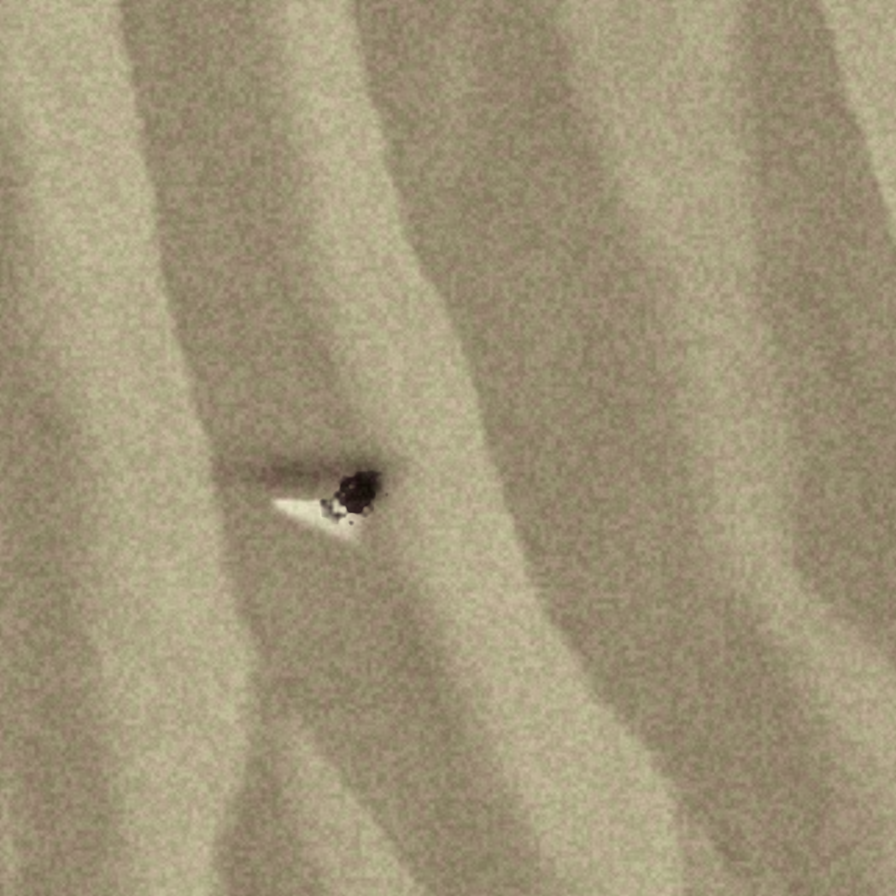
This texture is drawn by a Shadertoy shader. Its source:

```glsl
// Wind-rippled sand with slanting ridges, fine grain and one small shadowed pit.
#define LIT_SAND   vec3(0.715, 0.680, 0.555)
#define SHADE_SAND vec3(0.580, 0.530, 0.428)
#define PIT_DARK   vec3(0.120, 0.075, 0.070)
#define PIT_SHADOW vec3(0.360, 0.290, 0.240)
#define PIT_LIP    vec3(0.860, 0.830, 0.720)
#define GRAIN_CELLS 170.0
#define GRAIN_LIGHT 0.150
#define GRAIN_TINT  0.050
#define EDGE_WOBBLE 0.008
#define CREST_SOFT  0.009
#define SLOPE_SOFT  0.045

float hash(vec2 p) {
    vec3 q = fract(p.xyx * 0.1031);
    q += dot(q, q.yzx + 33.33);
    return fract((q.x + q.y) * q.z);
}

float noise(vec2 p) {
    vec2 i = floor(p), f = fract(p);
    f = f * f * (3.0 - 2.0 * f);
    return mix(mix(hash(i), hash(i + vec2(1, 0)), f.x),
               mix(hash(i + vec2(0, 1)), hash(i + vec2(1, 1)), f.x), f.y);
}

float fbm(vec2 p) {
    float sum = 0.0, amp = 0.5;
    for (int i = 0; i < 4; i++) {
        sum += amp * noise(p);
        p = p * 2.03 + 17.0;
        amp *= 0.5;
    }
    return sum / 0.9375;
}

// Catmull-Rom curve: x of a ridge border at depth t, 0 (top) to 1 (bottom)
float border(float k[9], float t) {
    float s = clamp(t, 0.0, 0.9999) * 8.0, f = fract(s);
    int i = int(s);
    float a = k[max(i - 1, 0)], b = k[i], c = k[i + 1], d = k[min(i + 2, 8)];
    return b + 0.5 * f * (c - a + f * (2.0 * a - 5.0 * b + 4.0 * c - d
             + f * (3.0 * (b - c) + d - a)));
}

// Band between two borders, each with its own softness
float band(float x, float left, float right, float softL, float softR) {
    return smoothstep(left - softL, left + softL, x)
         * (1.0 - smoothstep(right - softR, right + softR, x));
}

// Soft elliptical spot, turned by an angle
float spot(vec2 p, vec2 centre, vec2 radius, float angle) {
    vec2 d = p - centre;
    float c = cos(angle), s = sin(angle);
    d = vec2(c * d.x + s * d.y, c * d.y - s * d.x) / radius;
    return exp(-dot(d, d));
}

float ridgeLight(vec2 p) {
    float x = p.x, y = p.y;
    float leftA  = border(float[9](-0.03, 0.0, 0.03, 0.05, 0.095, 0.10, 0.11, 0.13, 0.14), y);
    float crestA = border(float[9](0.130, 0.156, 0.171, 0.198, 0.232, 0.250, 0.283, 0.265, 0.235), y);
    float leftB  = border(float[9](0.302, 0.323, 0.341, 0.378, 0.423, 0.458, 0.510, 0.56, 0.625), y);
    float crestB = border(float[9](0.391, 0.417, 0.451, 0.510, 0.549, 0.586, 0.650, 0.742, 0.771), y);
    float leftC  = border(float[9](0.618, 0.658, 0.707, 0.755, 0.780, 0.80, 0.89, 0.95, 1.0), y);
    float rightC = border(float[9](0.818, 0.828, 0.836, 0.853, 0.885, 0.885, 1.0, 1.08, 1.1), y);
    float crestD = 0.918 + 0.22 * y + 0.3 * y * y;

    float low = smoothstep(0.55, 0.8, y);
    float a = band(x, leftA, crestA, SLOPE_SOFT, CREST_SOFT + 0.012 * low);
    float b = band(x, leftB, crestB, SLOPE_SOFT, CREST_SOFT + 0.010 * low);
    float c = band(x, leftC, rightC, 0.025 + 0.03 * y, 0.022) * mix(0.72, 0.82, y);
    float d = smoothstep(-CREST_SOFT, CREST_SOFT, x - crestD);

    // Small ridges along the lower border, and a faint one at the top
    float e = band(x, 0.31 + 0.25 * (y - 0.79), 0.325 + 0.72 * (y - 0.79), 0.025, 0.011)
            * smoothstep(0.77, 0.83, y) * 0.8;
    float f = band(x, crestB, 0.768 + 0.65 * (y - 0.90), 0.012, 0.012)
            * smoothstep(0.87, 0.93, y) * 0.6;
    float g = spot(p, vec2(0.510, 0.08), vec2(0.022, 0.14), 0.10) * 0.35;
    float h = spot(p, vec2(0.01, 0.95), vec2(0.012, 0.06), -0.08) * 0.8;

    // Brighter strip close under each main crest
    float rim = a * exp(-abs(x - crestA) * 28.0) + b * exp(-abs(x - crestB) * 28.0);
    return max(max(max(a, b), max(c, d)), max(max(e, f), max(g, h))) * 0.9 + 0.15 * rim;
}

void mainImage(out vec4 fragColor, in vec2 fragCoord) {
    vec2 p = fragCoord / iResolution.xy;
    p.y = 1.0 - p.y;   // depth grows downward

    // Ridges with slightly ragged borders
    vec2 wobble = vec2(fbm(p * 22.0), fbm(p * 22.0 + 40.0)) - 0.5;
    float light = ridgeLight(p + EDGE_WOBBLE * 2.0 * wobble);

    // Broad patches and streaks along the slopes
    vec2 along = vec2(p.x - 0.32 * p.y, p.y);
    light += 0.45 * (fbm(along * vec2(26.0, 9.0)) - 0.5) + 0.12 * (fbm(p * 7.0) - 0.5);
    light -= 0.30 * spot(p, vec2(0.005, 0.21), vec2(0.02, 0.09), 0.0);
    light -= 0.30 * spot(p, vec2(0.065, 0.48), vec2(0.018, 0.06), -0.75);
    light -= 0.25 * spot(p, vec2(0.105, 0.83), vec2(0.018, 0.11), -0.1);
    light -= 0.25 * spot(p, vec2(0.475, 0.75), vec2(0.018, 0.07), -0.35);
    vec3 col = mix(SHADE_SAND, LIT_SAND, light);

    // Pit: drawn-out shadow, pale lip, crumbly dark hollow
    float shadow = spot(p, vec2(0.350, 0.527), vec2(0.085, 0.023), -0.05)
                 * (1.0 - smoothstep(0.542, 0.562, p.y + 0.08 * (0.36 - p.x)));
    col = mix(col, PIT_SHADOW, 0.75 * shadow);
    float top = 0.556 + 0.03 * (p.x - 0.30);
    float lip = smoothstep(-0.003, 0.005, p.y - top)
              * (1.0 - smoothstep(-0.008, 0.010, p.y - 0.563 - 0.50 * (p.x - 0.30)))
              * band(p.x, 0.304, 0.400, 0.008, 0.015);
    col = mix(col, PIT_LIP, lip * mix(1.0, 0.45, smoothstep(0.57, 0.61, p.y)));
    float crumbs = noise(p * 125.0 + 9.0);
    float hollow = spot(p, vec2(0.392, 0.554), vec2(0.030, 0.024), -0.55);
    col = mix(col, PIT_DARK, smoothstep(0.35, 0.75, hollow + 0.75 * (crumbs - 0.5)) * 0.85);
    col = mix(col, PIT_DARK, 0.95 * spot(p, vec2(0.411, 0.541), vec2(0.017, 0.018), 0.0));

    // Grain: lightness, then a green to pink tint
    float grain = 0.65 * noise(p * GRAIN_CELLS) + 0.35 * noise(p * GRAIN_CELLS * 1.9 + 31.0) - 0.5;
    float tint = noise(p * GRAIN_CELLS * 0.55 + 71.0) - 0.5;
    col += GRAIN_LIGHT * grain + GRAIN_TINT * tint * vec3(0.7, -0.6, 0.5);
    fragColor = vec4(clamp(col, 0.0, 1.0), 1.0);
}
```
